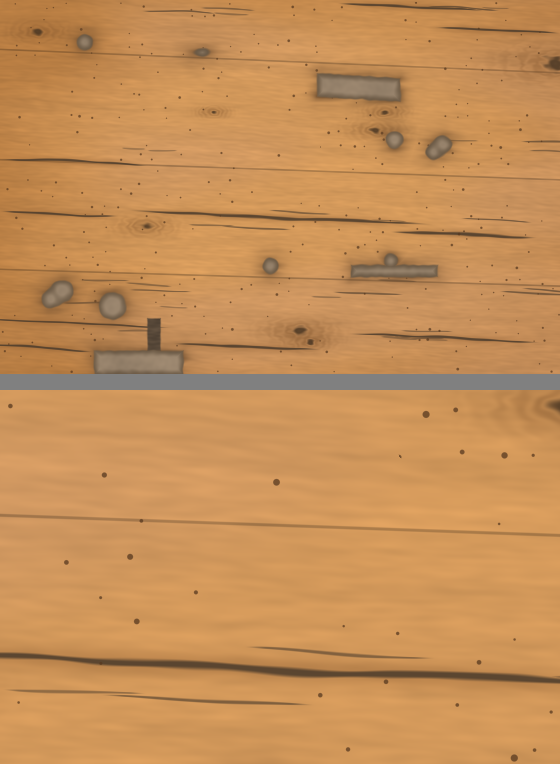
Top, the full canvas; bottom, a detail of the centre.
This texture is drawn by a Shadertoy shader. Its source:

```glsl
// Old oak planks with long dark cracks, knots and mortises filled with grey resin.

vec2 hash2(vec2 p) {
    vec3 q = fract(p.xyx * vec3(0.1031, 0.1030, 0.0973));
    q += dot(q, q.yzx + 33.33);
    return fract((q.xx + q.yz) * q.zy);
}

float corner(vec2 cell, vec2 offset, vec2 f) {
    return dot(hash2(cell + offset) * 2.0 - 1.0, f - offset);
}

// Gradient noise, about -0.7 to 0.7
float noise(vec2 p) {
    vec2 i = floor(p), f = p - i;
    vec2 u = f * f * f * (f * (f * 6.0 - 15.0) + 10.0);
    return mix(mix(corner(i, vec2(0, 0), f), corner(i, vec2(1, 0), f), u.x),
               mix(corner(i, vec2(0, 1), f), corner(i, vec2(1, 1), f), u.x), u.y);
}

float box(vec2 p, vec2 halfSize) {
    vec2 d = abs(p) - halfSize;
    return length(max(d, 0.0)) + min(max(d.x, d.y), 0.0);
}

float disc(vec2 p, float x, float y, float r) {
    return length(p - vec2(x, y)) - r;
}

float blend(float a, float b) {
    float h = max(0.02 - abs(a - b), 0.0);
    return min(a, b) - h * h * 12.0;
}

// Distance to the resin fillings: dowel holes, worn holes, mortises
float resinShape(vec2 p) {
    float d = min(disc(p, 0.227, 0.887, 0.021), disc(p, 1.055, 0.626, 0.023));
    d = min(d, disc(p, 0.723, 0.289, 0.021));
    d = min(d, disc(p, 0.301, 0.182, 0.036));
    d = min(d, (length((p - vec2(0.541, 0.860)) * vec2(0.5, 1.0)) - 0.010));
    d = min(d, blend(disc(p, 1.184, 0.614, 0.023), disc(p, 1.160, 0.594, 0.021)));
    d = min(d, blend(disc(p, 0.166, 0.222, 0.029), disc(p, 0.136, 0.200, 0.024)));
    vec2 q = p - vec2(0.959, 0.766);
    d = min(d, box(q + vec2(0.0, 0.06 * q.x), vec2(0.111, 0.031)));
    float ledge = box(p - vec2(1.055, 0.275), vec2(0.116, 0.016));
    d = min(d, min(ledge, disc(p, 1.045, 0.302, 0.019)));
    return min(d, box(p - vec2(0.371, 0.030), vec2(0.119, 0.032)));
}

// Tapered split along the grain; c = centre x, centre y, half length, width
float crack(vec2 p, vec4 c, float px) {
    vec2 q = p - c.xy;
    float t = abs(q.x) / c.z;
    float y = abs(q.y + 0.045 * q.x + 0.008 * noise(vec2(p.x * 7.0, c.y * 91.0)));
    float w = c.w * (1.0 - t * t) * (0.75 + noise(p * vec2(14.0, 60.0)));
    return (1.0 - smoothstep(w * 0.3, max(w, 0.0) + px, y)) * (1.0 - smoothstep(0.75, 1.0, t));
}

void mainImage(out vec4 fragColor, in vec2 fragCoord) {
    vec2 p = fragCoord / iResolution.y;
    float px = 1.0 / iResolution.y;

    // Board tone, brightest in the middle and browner at the rim
    float cloud = noise(p * vec2(2.0, 5.0) + 7.0);
    float rim = length((p - vec2(0.82, 0.52)) * vec2(0.85, 1.15)) + 0.16 * cloud;
    vec3 col = mix(vec3(0.83, 0.60, 0.355), vec3(0.72, 0.49, 0.26), smoothstep(0.36, 0.80, rim));
    float pale = smoothstep(-0.15, 0.35, noise(p * vec2(1.5, 4.0) + 31.0) + 0.35 * (p.x - 0.6) - 0.3 * (p.y - 0.4));
    col = mix(col, vec3(0.785, 0.575, 0.385), 0.65 * pale);

    // Stretched grain, slightly wavy and sloping down to the right
    vec2 g = vec2(p.x, p.y + 0.042 * p.x + 0.012 * noise(p * vec2(3.0, 6.0)));
    float grain = 0.05 * noise(g * vec2(2.0, 28.0)) + 0.06 * noise(g * vec2(7.0, 85.0) + 5.0);
    grain += 0.06 * noise(vec2(g.x * 28.0 + g.y * 12.0, g.y * 150.0));
    col *= 1.0 + grain;

    // Seams between boards
    float seams[3] = float[3](0.868, 0.573, 0.280);
    for (int i = 0; i < 3; i++) {
        float y = p.y + (0.042 - 0.006 * float(i)) * p.x - seams[i];
        col *= 1.0 - 0.22 * (1.0 - smoothstep(0.0005, 0.0012 + px, abs(y)));
        col *= 1.0 + 0.025 * smoothstep(-0.002, 0.002, y) * (1.0 - smoothstep(0.0, 0.08, y));
    }

    // Knots with a dark heart and a brown halo
    vec3 knots[8] = vec3[8](vec3(0.10, 0.915, 0.013), vec3(1.485, 0.83, 0.026),
        vec3(1.005, 0.652, 0.012), vec3(0.39, 0.395, 0.013), vec3(0.80, 0.115, 0.016),
        vec3(0.57, 0.70, 0.007), vec3(1.03, 0.70, 0.009), vec3(0.83, 0.085, 0.010));
    for (int i = 0; i < 8; i++) {
        vec2 q = (p - knots[i].xy) * vec2(0.65, 1.0) / knots[i].z;
        float d = length(q) + 0.8 * noise(p * vec2(40.0, 90.0));
        float halo = exp(-0.25 * dot(q * vec2(0.5, 1.0), q * vec2(0.5, 1.0)));
        col = mix(col, vec3(0.48, 0.31, 0.16), halo * (0.38 + 0.12 * sin(d * 6.0)));
        col = mix(col, vec3(0.25, 0.19, 0.13), 0.75 * (1.0 - smoothstep(0.25, 1.0, d)));
    }

    // Large cracks, then short ones gathered in rows
    vec4 splits[10] = vec4[10](vec4(0.75, 0.418, 0.41, 0.0055), vec4(1.24, 0.373, 0.20, 0.006),
        vec4(0.16, 0.428, 0.16, 0.003), vec4(0.20, 0.568, 0.20, 0.003),
        vec4(0.66, 0.072, 0.20, 0.004), vec4(1.19, 0.096, 0.26, 0.0035),
        vec4(0.10, 0.070, 0.15, 0.003), vec4(1.10, 0.983, 0.20, 0.004),
        vec4(1.33, 0.918, 0.17, 0.003), vec4(0.20, 0.135, 0.26, 0.002));
    float dark = 0.0, stain = 0.0;
    for (int i = 0; i < 10; i++) {
        dark = max(dark, crack(p, splits[i], px));
        vec2 q = p - splits[i].xy;
        q.y += 0.045 * q.x;
        stain = max(stain, exp(-q.y * q.y * 9000.0) * (1.0 - smoothstep(0.4, 1.1, abs(q.x) / splits[i].z)));
    }
    float rows[6] = float[6](0.97, 0.60, 0.41, 0.24, 0.20, 0.09);
    for (int i = 0; i < 30; i++) {
        vec2 a = hash2(vec2(i, 17)), b = hash2(vec2(i, 53));
        vec4 c = vec4(a.x * 1.5, rows[i % 6] + 0.05 * (a.y - 0.5), 0.03 + 0.08 * b.x, 0.001 + 0.0017 * b.y);
        dark = max(dark, crack(p, c, px) * (0.4 + 0.4 * b.x));
    }
    col = mix(col, vec3(0.55, 0.36, 0.19), 0.35 * stain);
    col = mix(col, vec3(0.29, 0.23, 0.17), 0.85 * dark);

    // Worm holes and specks
    vec2 cell = floor(p * 30.0), h = hash2(cell + 90.0), s = hash2(cell + 140.0);
    float r = 0.0008 + 0.0022 * s.y * s.y;
    float speck = 1.0 - smoothstep(r - 0.5 * px, r + px, length(p - (cell + 0.15 + 0.7 * h) / 30.0));
    col = mix(col, vec3(0.34, 0.22, 0.12), 0.75 * speck * step(s.x, 0.24 + 0.2 * cloud));

    // Resin with a soft stain around it, a dark rim and a cloudy face
    float d = resinShape(p) + 0.004 * noise(p * 45.0);
    float halo = exp(-max(d, 0.0) * 55.0) * (0.55 + 0.7 * noise(p * vec2(9.0, 60.0)));
    col = mix(col, vec3(0.43, 0.30, 0.18), clamp(halo, 0.0, 0.8));
    vec3 resin = mix(vec3(0.43, 0.36, 0.28), vec3(0.59, 0.51, 0.42), smoothstep(0.0, 0.018, -d));
    resin *= 1.0 + 0.10 * noise(p * 14.0) + 0.05 * noise(p * 60.0);
    float slot = box(p - vec2(0.412, 0.105), vec2(0.017, 0.043)) + 0.002 * noise(p * 60.0);
    vec3 slotColor = vec3(0.34, 0.28, 0.22) * (1.0 + 0.3 * noise(p * vec2(30.0, 120.0)));
    col = mix(col, slotColor, 1.0 - smoothstep(-px, px + 0.001, slot));
    col = mix(col, resin, 1.0 - smoothstep(-px, px + 0.001, d));

    fragColor = vec4(clamp(col, 0.0, 1.0), 1.0);
}
```
